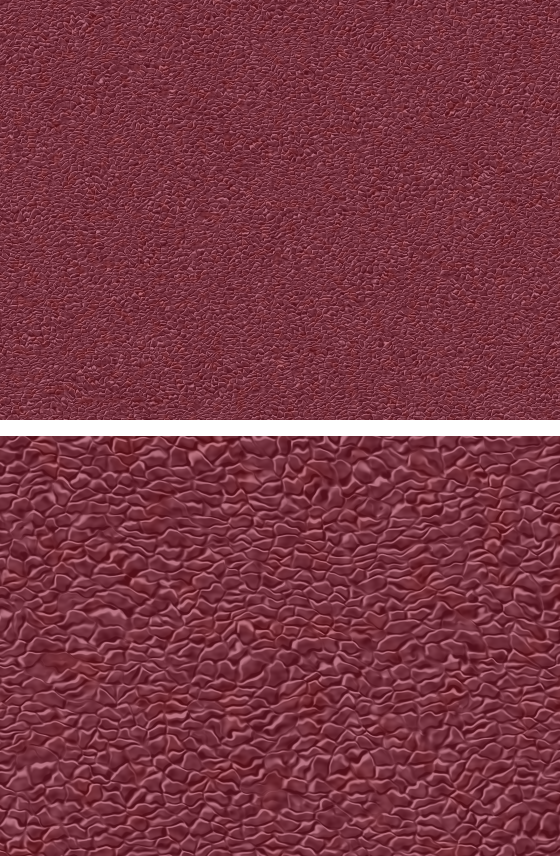
Top: the whole. Bottom: its middle third, enlarged.
Write a Shadertoy shader that draws this texture.

```glsl
// Burgundy leather: fine, flattened grains with thin, broken, pink-lit creases.

const vec3 SHADOW_WINE = vec3(0.36, 0.10, 0.15);
const vec3 LIT_PINK = vec3(0.67, 0.40, 0.46);
const vec3 RED_SHIFT = vec3(0.015, -0.012, -0.03);
const vec2 GRAIN_DENSITY = vec2(62.0, 108.0); // grains per canvas height
const vec2 LIGHT_STEP = vec2(-0.07, 0.21);    // in grain widths
const int SAMPLES = 2;                      // per axis

vec2 hash2(vec2 p) {
    vec3 q = fract(vec3(p.xyx) * vec3(0.1031, 0.1030, 0.0973));
    q += dot(q, q.yzx + 33.33);
    return fract((q.xx + q.yz) * q.zy);
}

float cornerSlope(vec2 cell, vec2 offset) {
    return dot(hash2(cell) * 2.0 - 1.0, offset);
}

// Gradient noise, roughly -0.7 to 0.7
float gradientNoise(vec2 p) {
    vec2 i = floor(p);
    vec2 f = p - i;
    vec2 u = f * f * f * (f * (f * 6.0 - 15.0) + 10.0);
    vec2 e = vec2(1.0, 0.0);
    float low = mix(cornerSlope(i, f), cornerSlope(i + e, f - e), u.x);
    float high = mix(cornerSlope(i + e.yx, f - e.yx),
                     cornerSlope(i + e.xx, f - e.xx), u.x);
    return mix(low, high, u.y);
}

// Height of flat grains, falling to zero in the creases between them
float grainHeight(vec2 p, float creaseWidth) {
    vec2 i = floor(p);
    vec2 f = p - i;
    float nearest = 8.0;
    float second = 8.0;
    for (int y = -1; y <= 1; y++) {
        for (int x = -1; x <= 1; x++) {
            vec2 cell = vec2(x, y);
            float d = length(cell + hash2(i + cell + 17.0) - f);
            second = min(second, max(nearest, d));
            nearest = min(nearest, d);
        }
    }
    return smoothstep(0.0, creaseWidth, second - nearest);
}

// Displacement by two independent noises
vec2 wobble(vec2 p, float frequency, float amount) {
    return amount * vec2(gradientNoise(p * frequency + 11.0),
                         gradientNoise(p * frequency + 71.0));
}

// Tilts the rows of grains, bends them, then roughens their outlines
vec2 warp(vec2 p) {
    return p + wobble(p, 9.0, 0.026) + wobble(p, 37.0, 0.008)
             + wobble(p, 120.0, 0.0045);
}

// Positive on slopes facing the light, negative on slopes in shade
float relief(vec2 p, vec2 lightStep, float creaseWidth) {
    return grainHeight(p, creaseWidth) - grainHeight(p + lightStep, creaseWidth);
}

vec3 leather(vec2 p) {
    vec2 grain = warp(p) * GRAIN_DENSITY;
    float slope = relief(grain, LIGHT_STEP, 0.32);

    // Some creases are deep, others break up and fade away
    float depth = 1.0 + 0.9 * gradientNoise(p * vec2(55.0, 75.0) + 5.0);
    float tone = 0.26 + depth * (0.95 * max(slope, 0.0) + 0.42 * min(slope, 0.0));

    // Minor wrinkles, pores and faint broad wear
    tone += 0.36 * gradientNoise(grain * vec2(0.9, 1.3) + 40.0);
    tone += 0.42 * gradientNoise(p * vec2(130.0, 185.0) + 90.0);
    tone += 0.07 * gradientNoise(p * 7.0 + 23.0);

    vec3 color = mix(SHADOW_WINE, LIT_PINK, clamp(tone, -0.12, 1.2));
    float redness = smoothstep(-0.1, 0.5, gradientNoise(p * 34.0 + 60.0));
    return color + RED_SHIFT * redness;
}

void mainImage(out vec4 fragColor, in vec2 fragCoord) {
    // Average a small grid of samples to smooth the edges
    vec3 sum = vec3(0.0);
    for (int y = 0; y < SAMPLES; y++) {
        for (int x = 0; x < SAMPLES; x++) {
            vec2 offset = (vec2(x, y) + 0.5) / float(SAMPLES) - 0.5;
            sum += leather((fragCoord + offset) / iResolution.y);
        }
    }
    fragColor = vec4(sum / float(SAMPLES * SAMPLES), 1.0);
}
```
